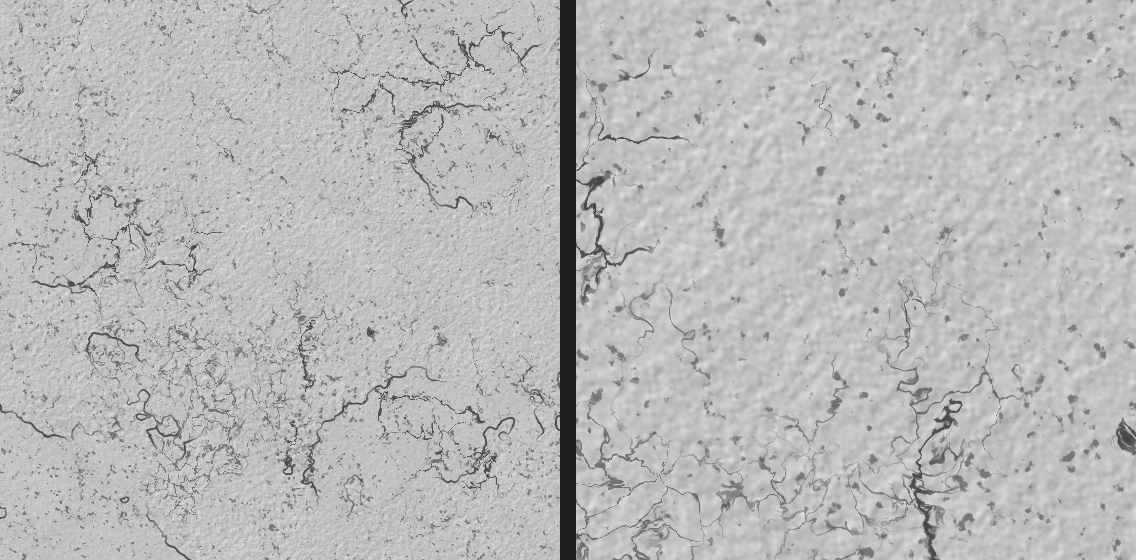
Left: the whole. Right: its middle third, enlarged.
This texture is drawn by a WebGL 1 fragment shader. Its source:

```glsl
precision highp float;
uniform vec2 u_resolution;

const vec3 PLASTER = vec3(0.760);
const vec3 CRACK = vec3(0.22);
const vec3 PIT = vec3(0.40);

float hash(vec2 p) {
  return fract(sin(dot(p, vec2(127.1, 311.7))) * 43758.5453);
}

vec2 hash2(vec2 p) {
  return vec2(hash(p), hash(p + 57.3));
}

float noise(vec2 p) {
  vec2 i = floor(p), f = fract(p);
  f = f * f * (3.0 - 2.0 * f);
  float low = mix(hash(i), hash(i + vec2(1.0, 0.0)), f.x);
  float high = mix(hash(i + vec2(0.0, 1.0)), hash(i + 1.0), f.x);
  return mix(low, high, f.y);
}

float fbm(vec2 p) {
  float sum = 0.0, amp = 0.5;
  for (int i = 0; i < 5; i++) {
    p = mat2(1.6, 1.2, -1.2, 1.6) * p + 11.7;
    sum += amp * noise(p);
    amp *= 0.5;
  }
  return sum / 0.97;
}

vec2 warp(vec2 p, float freq, float amount) {
  return p + amount * (vec2(fbm(p * freq), fbm(p * freq + 31.4)) - 0.5);
}

// Distance to the nearest border between scattered cells
float cellEdge(vec2 p) {
  vec2 base = floor(p), nearest = vec2(0.0);
  float best = 9.0, edge = 9.0;
  for (int y = -1; y <= 1; y++)
  for (int x = -1; x <= 1; x++) {
    vec2 c = base + vec2(float(x), float(y));
    vec2 r = c + hash2(c) - p;
    if (dot(r, r) < best) { best = dot(r, r); nearest = r; }
  }
  for (int y = -2; y <= 2; y++)
  for (int x = -2; x <= 2; x++) {
    vec2 c = base + vec2(float(x), float(y));
    vec2 r = c + hash2(c) - p;
    vec2 d = r - nearest;
    if (dot(d, d) > 0.0001) edge = min(edge, dot(0.5 * (r + nearest), normalize(d)));
  }
  return edge;
}

float blob(vec2 p, vec2 centre, vec2 radius) {
  vec2 d = (p - centre) / radius;
  return exp(-dot(d, d));
}

float segment(vec2 p, vec2 a, vec2 b) {
  vec2 d = b - a;
  return length(p - a - d * clamp(dot(p - a, d) / dot(d, d), 0.0, 1.0));
}

float line(float dist, float width, float pixel) {
  return 1.0 - smoothstep(0.3 * width, width + 0.6 * pixel, dist);
}

// Positive where the top coat has flaked away
float flaked(vec2 p) {
  float area = max(blob(p, vec2(0.0, 0.56), vec2(0.22, 0.13)), blob(p, vec2(0.12, 0.10), vec2(0.28, 0.20)));
  area = max(area, blob(p, vec2(0.84, 0.75), vec2(0.13, 0.11)));
  area = max(area, blob(p, vec2(0.70, 0.24), vec2(0.17, 0.11)));
  area = max(area, blob(p, vec2(0.86, 0.98), vec2(0.15, 0.12)));
  return area - 0.5 + 1.7 * (fbm(p * 4.0) - 0.5);
}

float relief(vec2 p) {
  return 0.6 * noise(p * 140.0) + 0.4 * noise(mat2(0.8, 0.6, -0.6, 0.8) * p * 300.0);
}

void main() {
  vec2 p = gl_FragCoord.xy / u_resolution;
  float pixel = 1.0 / u_resolution.y;
  vec2 bent = warp(warp(p, 9.0, 0.07), 45.0, 0.022);

  // Flaked patches and the distance to their rims
  float flake = flaked(p);
  vec2 e = vec2(0.0012, 0.0);
  vec2 slope = vec2(flaked(p + e.xy) - flake, flaked(p + e.yx) - flake) / e.x;
  float rim = abs(flake) / max(length(slope), 3.0);
  float smoothCoat = smoothstep(-0.02, 0.08, flake);

  // Plaster lit from the upper left
  vec2 light = vec2(-0.0011, 0.0011);
  float shade = relief(p + light) - relief(p - light);
  float tone = shade * mix(-0.20, -0.09, smoothCoat);
  tone += 0.05 * (fbm(p * 9.0 + 3.0) - 0.5) + 0.06 * (noise(p * 400.0) - 0.5);
  vec3 color = PLASTER + tone;

  // Ragged pits, denser in stained zones
  float stain = smoothstep(0.42, 0.72, fbm(p * vec2(7.0, 5.0) + 20.0));
  float pit = smoothstep(0.67, 0.80, fbm(p * 75.0 + 9.0) + 0.09 * stain - 0.02);
  color = mix(color, PIT, 0.8 * pit);

  // Crack networks: coarse, fine and upright hairlines
  float patchy = fbm(p * 8.0 + 40.0) - 0.5;
  float coarse = max(blob(p, vec2(0.26, 0.59), vec2(0.27, 0.15)), blob(p, vec2(0.80, 0.86), vec2(0.21, 0.18)));
  coarse = max(coarse, 0.8 * blob(p, vec2(0.78, 0.24), vec2(0.24, 0.20)));
  coarse = smoothstep(0.42, 0.95, coarse + 2.4 * patchy);
  float fine = blob(p, vec2(0.35, 0.29), vec2(0.17, 0.19));
  fine = smoothstep(0.32, 0.75, fine + 1.8 * patchy);
  float upright = smoothstep(0.52, 0.72, fbm(p * 6.0 + 90.0));
  float crack = coarse * line(cellEdge(bent * 14.0) / 14.0, 0.0016 * coarse, pixel);
  crack = max(crack, 0.7 * fine * line(cellEdge(bent * 38.0 + 7.0) / 38.0, 0.0009, pixel));
  crack = max(crack, 0.7 * upright * line(cellEdge(bent * vec2(13.0, 5.0) + 3.0) / 13.0, 0.0006, pixel));

  // Broken rims and long gashes
  float open = smoothstep(0.38, 0.62, fbm(p * 6.0 + 70.0));
  crack = max(crack, open * line(rim, 0.0004 + 0.0014 * open, pixel));
  float gash = segment(bent, vec2(0.545, 0.415), vec2(0.562, 0.28));
  gash = min(gash, segment(bent, vec2(0.53, 0.26), vec2(0.523, 0.17)));
  gash = min(gash, segment(bent, vec2(0.71, 0.29), vec2(0.86, 0.255)));
  crack = max(crack, line(gash, 0.004 * noise(p * 30.0), pixel));

  color -= 0.04 * open * smoothCoat * exp(-rim / 0.004);
  color = mix(color, CRACK, 0.85 * crack);
  gl_FragColor = vec4(color, 1.0);
}
```
